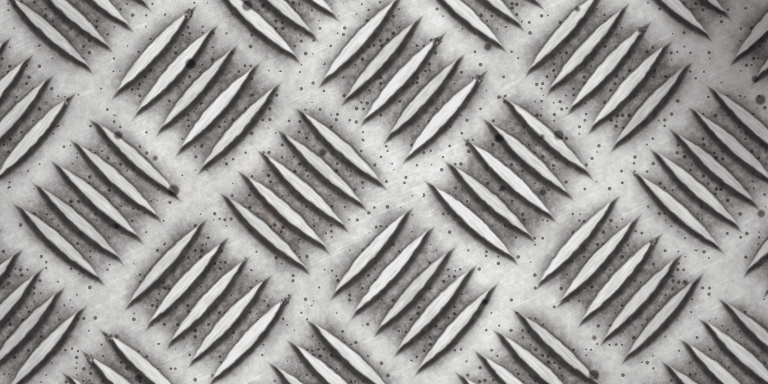
A WebGL 2 fragment shader for this texture:

```glsl
#version 300 es
precision highp float;
// Worn steel tread plate: groups of five pointed ridges in alternating diagonals.
uniform vec2 u_resolution;
out vec4 fragColor;

float hash(vec2 p) {
  vec3 v = fract(p.xyx * vec3(0.1031, 0.1030, 0.0973));
  v += dot(v, v.yzx + 33.33);
  return fract((v.x + v.y) * v.z);
}

float noise(vec2 p) {
  vec2 i = floor(p), f = fract(p);
  f = f * f * (3.0 - 2.0 * f);
  return mix(mix(hash(i), hash(i + vec2(1, 0)), f.x),
             mix(hash(i + vec2(0, 1)), hash(i + vec2(1, 1)), f.x), f.y);
}

float fbm(vec2 p) {
  float sum = 0.0, amp = 0.53;
  for (int i = 0; i < 4; i++) {
    sum += amp * noise(p);
    p = mat2(1.6, 1.2, -1.2, 1.6) * p + 7.3;
    amp *= 0.5;
  }
  return sum;
}

// Pointed lens lying along x, negative inside
float lens(vec2 p, float halfLength, float halfWidth) {
  float s = p.x / halfLength;
  return abs(p.y) - halfWidth * (1.0 - s * s);
}

// Dark pits scattered one per cell
float pits(vec2 p, float density) {
  vec2 cell = floor(p);
  vec2 center = 0.3 + 0.4 * vec2(hash(cell + 11.0), hash(cell + 47.0));
  float radius = 0.08 + 0.2 * hash(cell + 83.0);
  float shape = smoothstep(radius + 0.12, radius - 0.08, length(fract(p) - center));
  return shape * step(1.0 - density, hash(cell));
}

void main() {
  vec2 p = gl_FragCoord.xy / u_resolution.y;
  float px = 1.0 / u_resolution.y;
  float blotch = fbm(p * 7.0 + 3.0);
  float grain = fbm(p * 75.0);
  float fine = noise(p * 210.0);

  // The lattice is tilted by about three degrees
  vec2 q = p - vec2(0.510, 0.766);
  q = vec2(dot(q, vec2(0.9986, 0.0532)), dot(q, vec2(-0.0532, 0.9986)));
  vec2 pitch = vec2(0.537, 0.553);

  float grime = 0.0, contact = 0.0, shadow = 0.0, ridge = 0.0, sheen = 0.0, nick = 0.0;
  for (int k = 0; k < 2; k++) {
    vec2 c = q - 0.5 * float(k) * pitch;
    vec2 id = round(c / pitch);
    c -= id * pitch;
    if (k == 1) c.x = -c.x;
    // x runs along the ridges, y across them towards the shaded lower side
    vec2 g = vec2(c.x + c.y, c.x - c.y) * 0.7071;
    float bar = clamp(round(g.y / 0.074), -2.0, 2.0);
    vec2 r = vec2(g.x, g.y - bar * 0.074);
    float seed = hash(id * 5.0 + vec2(bar + 40.0, 60.0 + 31.0 * float(k)));
    r.y += 0.0025 * (noise(p * 55.0) - 0.5) + 0.002 * (seed - 0.5);
    float len = 0.146 + 0.007 * seed;

    // Dirt collected around the group
    vec2 box = abs(g) - vec2(0.085, 0.140);
    float outside = length(max(box, 0.0)) + 0.035 * (blotch - 0.5);
    grime = max(grime, smoothstep(0.075, -0.005, outside));

    // Shaded flank, contact shading and worn bright top
    float flank = lens(r - vec2(0.0, 0.0045), len + 0.003, 0.0245);
    float top = lens(r + vec2(0.0, 0.0025), len - 0.006, 0.0150 + 0.0025 * seed);
    top += 0.004 * (grain - 0.5);
    contact = max(contact, exp(-max(flank, 0.0) / 0.010) * smoothstep(0.19, 0.12, abs(g.x)));
    shadow = max(shadow, smoothstep(0.0035 + px, -0.0035 - px, flank));
    float mask = smoothstep(px, -0.0025 - px, top);
    ridge = max(ridge, mask);
    float brushed = noise(vec2(r.x * 35.0, r.y * 260.0) + seed * 90.0);
    sheen += mask * (0.12 * (brushed - 0.5) + 0.10 * (seed - 0.5) - 4.0 * max(r.y, 0.0));

    // Chipped tips on a few ridges
    float chip = length((r - vec2(len * 0.88, 0.003)) * vec2(0.8, 1.0)) + 0.012 * (grain - 0.5);
    nick = max(nick, smoothstep(0.012, 0.006, chip) * step(0.91, seed));
  }

  // Bare plate with soft mottling and fine scuffs
  float tone = 0.835 + 0.16 * (blotch - 0.5) + 0.13 * (grain - 0.5) + 0.05 * (fine - 0.5);
  float scuff = noise(vec2(dot(p, vec2(9.0, 4.0)), dot(p, vec2(-90.0, 200.0))));
  tone += 0.05 * smoothstep(0.75, 0.95, scuff);

  // Dirt, shading and polished ridges in layers
  float dirt = 0.53 + 0.32 * (grain - 0.5) + 0.12 * (fine - 0.5) + 0.15 * (blotch - 0.5);
  tone = mix(tone, dirt, grime * 0.9);
  tone *= 1.0 - 0.27 * contact;
  tone *= 1.0 - 0.45 * pits(p * 62.0, 0.10 + 0.22 * grime) * (1.0 - ridge);
  tone = mix(tone, 0.225 + 0.12 * (grain - 0.5), shadow * 0.95);
  tone = mix(tone, 0.87 + sheen + 0.06 * (grain - 0.5), ridge);
  tone = mix(tone, 0.22 + 0.5 * fine * fine, nick * 0.8);
  tone *= 1.0 - 0.5 * pits(p * 21.0 + 5.0, 0.035);

  // Darker towards the sides, most of all at the upper right
  vec2 edge = (p - vec2(0.95, 0.5)) * vec2(0.95, 0.8);
  tone *= 1.03 - 0.17 * dot(edge, edge);
  tone *= 1.0 - 0.28 * smoothstep(0.55, 0.0, length(p - vec2(2.05, 0.9)));

  // Neutral grey, slightly warm in the dark and in a rusty patch
  vec3 color = tone * mix(vec3(1.03, 0.985, 0.98), vec3(1.0, 1.0, 0.995), smoothstep(0.3, 0.8, tone));
  float rust = smoothstep(0.3, 0.0, length(p - vec2(0.62, 0.37))) * smoothstep(0.4, 0.7, blotch);
  color *= mix(vec3(1.0), vec3(1.0, 0.93, 0.87), rust * (1.0 - ridge));
  fragColor = vec4(clamp(color, 0.0, 0.92), 1.0);
}
```
